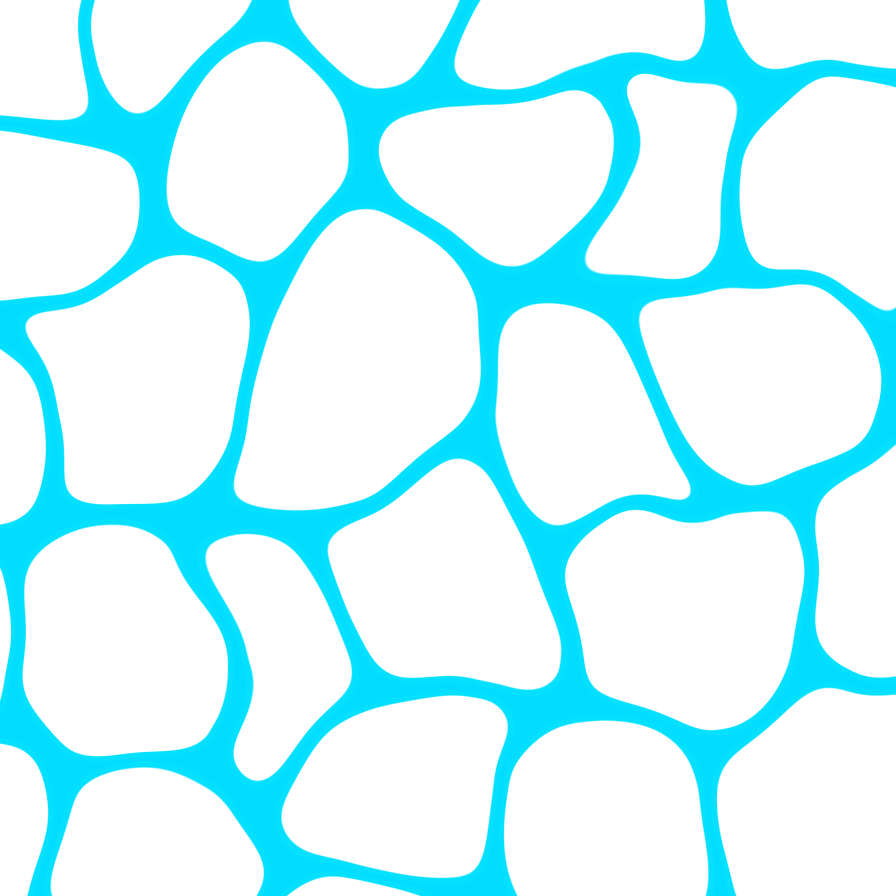
This pattern is drawn by a WebGL 1 fragment shader. Its source:

```glsl
precision highp float;
// Rounded, wavy cells parted by a network of cyan strands.
// A staggered Voronoi diagram is bent by noise; a soft minimum over the
// distances to all cell walls rounds the corners and swells the junctions.

uniform vec2 u_resolution;

vec2 hash2(vec2 p) {
  vec3 q = fract(vec3(p.xyx) * vec3(0.1031, 0.1030, 0.0973));
  q += dot(q, q.yzx + 33.33);
  return fract((q.xx + q.yz) * q.zy);
}

// Smooth two-channel value noise
vec2 noise2(vec2 p) {
  vec2 cell = floor(p);
  vec2 f = fract(p);
  f = f * f * f * (f * (f * 6.0 - 15.0) + 10.0);
  vec2 low = mix(hash2(cell), hash2(cell + vec2(1.0, 0.0)), f.x);
  vec2 high = mix(hash2(cell + vec2(0.0, 1.0)), hash2(cell + 1.0), f.x);
  return mix(low, high, f.y);
}

// Bends the plane so that straight walls become wavy
vec2 warp(vec2 p) {
  return p + 0.28 * noise2(p * 1.7 + 40.0);
}

// Jittered cell centre, every second row shifted by half a cell
vec2 centre(vec2 cell) {
  float stagger = 0.5 * mod(cell.y, 2.0);
  return cell + vec2(stagger, 0.0) + 0.5 + 0.74 * (hash2(cell + 17.0) - 0.5);
}

// Soft distance from p to the walls of its cell
float wallDistance(vec2 p) {
  vec2 q = warp(p);
  float h = 0.01;
  mat2 stretch = mat2((warp(p + vec2(h, 0.0)) - q) / h,
                      (warp(p + vec2(0.0, h)) - q) / h);

  // Nearest centre
  vec2 base = floor(q);
  vec2 home = base;
  vec2 toHome = vec2(9.0);
  for (int j = -2; j <= 2; j++) {
    for (int i = -2; i <= 2; i++) {
      vec2 cell = base + vec2(float(i), float(j));
      vec2 r = centre(cell) - q;
      if (dot(r, r) < dot(toHome, toHome)) {
        toHome = r;
        home = cell;
      }
    }
  }

  // Walls towards the neighbours, corrected for the local stretch
  float sharpness = 12.0;
  float sum = 0.0;
  for (int j = -2; j <= 2; j++) {
    for (int i = -2; i <= 2; i++) {
      if (i == 0 && j == 0) continue;
      vec2 r = centre(home + vec2(float(i), float(j))) - q;
      vec2 normal = normalize(r - toHome);
      float d = dot(0.5 * (r + toHome), normal);
      d /= max(length(normal * stretch), 0.3);
      sum += exp(-sharpness * d);
    }
  }
  return -log(sum) / sharpness;
}

void main() {
  float side = min(u_resolution.x, u_resolution.y);
  float cells = 4.3;
  float d = wallDistance(gl_FragCoord.xy / side * cells + 3.0);

  // Strand with a slightly deeper core
  float soft = 0.8 * cells / side;
  float strand = 1.0 - smoothstep(0.031 - soft, 0.031 + soft, d);
  vec3 rim = vec3(0.02, 0.88, 1.0);
  vec3 core = vec3(0.01, 0.86, 1.0);
  vec3 cyan = mix(core, rim, smoothstep(0.0, 0.012, d));

  gl_FragColor = vec4(mix(vec3(1.0), cyan, strand), 1.0);
}
```
